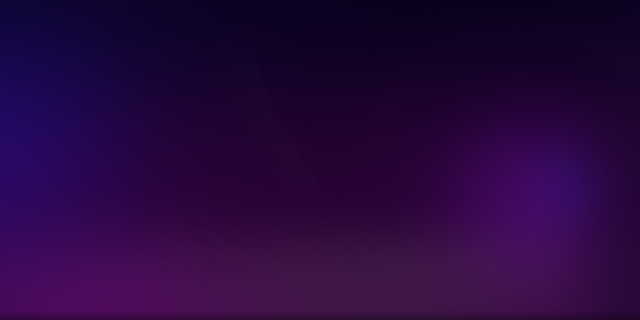
Write a WebGL 2 fragment shader that draws this background.

```glsl
#version 300 es
precision highp float;
// Dark violet haze: a vertical gradient from near-black to plum, lit by
// soft elliptical glows, with a dusky low band, a faint ridge and an arc.
// Each glow is a Gaussian; x runs 0..2 and y 0..1 on a 2:1 canvas.

uniform vec2 u_resolution;
out vec4 fragColor;

float hash(vec2 p) {
    return fract(sin(dot(p, vec2(12.9898, 78.233))) * 43758.5453);
}

// Elliptical Gaussian falloff around a centre
float glow(vec2 p, vec2 centre, vec2 radius) {
    vec2 d = (p - centre) / radius;
    return exp(-dot(d, d));
}

void main() {
    vec2 uv = gl_FragCoord.xy / u_resolution;
    vec2 p = uv * vec2(2.0, 1.0);

    // Vertical gradient
    vec3 color = mix(vec3(0.145, 0.008, 0.195), vec3(0.04, 0.0, 0.115),
                     smoothstep(0.4, 1.02, p.y));
    color = mix(vec3(0.20, 0.02, 0.25), color, smoothstep(0.0, 0.48, p.y));

    // Blue light at the left edge
    color += vec3(0.01, 0.02, 0.19) * glow(p, vec2(-0.05, 0.52), vec2(0.42, 0.36));
    color += vec3(0.015, 0.015, 0.07) * glow(p, vec2(0.0, 0.9), vec2(0.7, 0.35));

    // Magenta light at the lower left
    color += vec3(0.10, 0.015, 0.09) * glow(p, vec2(0.3, 0.04), vec2(0.5, 0.26));

    // Violet orb on the right with a bluer flank
    color += vec3(0.11, 0.02, 0.17) * glow(p, vec2(1.66, 0.38), vec2(0.27, 0.27));
    color += vec3(-0.02, 0.02, 0.06) * glow(p, vec2(1.78, 0.42), vec2(0.12, 0.13));

    // Dusky band along the lower part
    float band = 1.0 - smoothstep(0.12, 0.40, p.y);
    color += vec3(0.05, 0.075, 0.025) * band * glow(p, vec2(1.18, 0.17), vec2(0.62, 0.4));

    // Cooler, darker right border
    float border = smoothstep(1.68, 2.05, p.x);
    color = mix(color, vec3(0.10, 0.035, 0.19), 0.55 * border * (1.0 - 0.6 * p.y));

    // Faint ridge falling towards the centre
    float ridgeX = 0.78 + 0.22 * pow(clamp((0.9 - p.y) / 0.5, 0.0, 1.0), 1.6);
    float ridgeFade = smoothstep(0.36, 0.46, p.y) * (1.0 - smoothstep(0.75, 0.92, p.y));
    float ridge = smoothstep(-0.16, 0.0, p.x - ridgeX) * (1.0 - smoothstep(0.0, 0.02, p.x - ridgeX));
    color += vec3(0.006, 0.010, 0.008) * ridge * ridgeFade;

    // Faint arc around the orb
    float arc = (length(p - vec2(1.66, 0.38)) - 0.53) / 0.05;
    color += vec3(0.008, 0.003, 0.006) * exp(-arc * arc) * smoothstep(0.45, 0.7, p.y);

    // Dark lower rim
    color *= mix(0.72, 1.0, smoothstep(0.0, 0.035, p.y));

    // Subtle dither against banding
    color += (hash(floor(uv * vec2(512.0, 256.0))) - 0.5) / 255.0;

    fragColor = vec4(clamp(color, 0.0, 1.0), 1.0);
}
```
